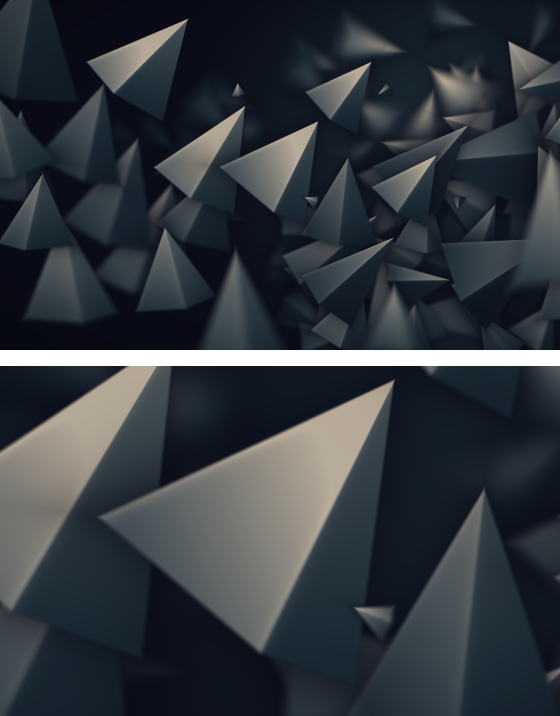
Top, the full canvas; bottom, a detail of the centre.
A Shadertoy shader for this background:

```glsl
// Drifting two-faced pyramids in moody light with shallow depth of field.
// Each shard is a convex outline split by a ridge; loops paint them from far
// to near, with blur, tone and spread set by the depth group.

vec3 hash3(float n) {
    return fract(sin(vec3(n, n + 17.3, n + 41.7) * 12.9898) * 43758.545);
}

vec2 dir(float a) { return vec2(cos(a), sin(a)); }

// Signed distance to the line a-b, positive on its right side
float edge(vec2 p, vec2 a, vec2 b) {
    vec2 d = b - a;
    return dot(p - a, vec2(d.y, -d.x)) / length(d);
}

// Navy shadows, teal and slate midtones, sand highlights
vec3 palette(float t) {
    vec3 c = mix(vec3(.035, .042, .088), vec3(.10, .16, .20), clamp(t / .2, 0., 1.));
    c = mix(c, vec3(.29, .33, .35), clamp((t - .2) / .25, 0., 1.));
    return mix(c, vec3(.72, .67, .60), clamp((t - .45) / .5, 0., 1.));
}

vec3 drawShard(vec3 col, vec2 p, vec2 center, float size, float angle,
               float tone, float blur, float seed) {
    vec3 h = hash3(seed);
    vec2 axis = dir(angle);
    vec2 apex = center + size * axis;
    vec2 left = center + size * dir(angle + 2.1 + .4 * h.x);
    vec2 right = center + size * dir(angle - 2.0 - .4 * h.y);
    vec2 foot = mix(left, right, .35 + .4 * h.z) - axis * size * .14;

    // Outline, softer away from the apex
    float leftEdge = edge(p, apex, left);
    float d = max(max(leftEdge, edge(p, left, foot)),
                  max(edge(p, foot, right), edge(p, right, apex)));
    float fall = clamp(dot(apex - p, axis) / size, 0., 1.8);
    float soft = blur * (.6 + .5 * fall);

    // Two faces lit from the upper left, fading towards base and outer side
    float ridge = edge(p, apex, foot);
    vec2 light = dir(2.1);
    float litLeft = .5 + .5 * dot(dir(angle + 1.1), light);
    float litRight = .5 + .5 * dot(dir(angle - 1.1), light);
    float lit = mix(litRight, litLeft, smoothstep(-soft, soft, ridge));
    float shade = tone * mix(.2, 1., lit) * (1.3 - .42 * fall);
    shade *= 1. - .3 * clamp(abs(ridge) / size, 0., 1.);

    // Thin glint on the bevels
    float bevel = exp(-abs(leftEdge) / (.0015 + soft)) * litLeft
                + .5 * exp(-abs(ridge) / (.0015 + soft));
    shade += .5 * tone * bevel * .004 / (.004 + blur);

    // Contact shadow behind, then the body
    col = mix(col, palette(0.), .55 * exp(-max(d, 0.) * 6. / size));
    return mix(col, palette(shade), 1. - smoothstep(-soft, soft, d));
}

void mainImage(out vec4 fragColor, in vec2 fragCoord) {
    vec2 p = fragCoord / iResolution.y;
    p.x += .5 * (1.6 - iResolution.x / iResolution.y);

    // Dark air with a faint haze on the right
    vec3 col = palette(.2 * smoothstep(.8, .1, length((p - vec2(1.35, .55)) * vec2(.8, 1.))));

    // Far, strongly defocused fragments
    for (int i = 0; i < 30; i++) {
        float n = float(i);
        vec3 h = hash3(n + 3.);
        vec2 c = vec2(.35 + 1.25 * h.x, .28 + .42 * h.x + .35 * h.y);
        col = drawShard(col, p, c, .05 + .05 * h.z, 6.28 * h.y,
                        .35 + 1.1 * h.z * h.x, .026, n);
    }

    // Broad panels at both upper sides
    for (int i = 0; i < 2; i++) {
        float n = float(i);
        vec2 c = vec2(.07 + 1.53 * n, .88 - .2 * n);
        col = drawShard(col, p, c, .23 + .02 * n, 1.4 + .8 * n,
                        .42 + .38 * n, .005, n + 50.);
    }

    // Dim pyramids on the left
    for (int i = 0; i < 9; i++) {
        float n = float(i);
        vec3 h = hash3(n + 60.);
        float x = .62 * fract(n * .618 + .08);
        vec2 c = vec2(x, .2 + (.72 - .8 * x) * fract(n * .755 + .5));
        col = drawShard(col, p, c, .13 + .08 * h.x, 1.57 + .9 * (h.y - .5),
                        .3 + .16 * h.z + .22 * (1. - c.y), .003 + .012 * h.x, n + 80.);
    }

    // Dense pile on the right, coming into focus towards the front
    for (int i = 0; i < 42; i++) {
        float n = float(i), near = n / 41.;
        vec3 h = hash3(n + 120.);
        float x = .8 + .85 * fract(n * .7549 + .3);
        vec2 c = vec2(x, fract(n * .5698 + .1) * (.34 + .62 * (x - .8)));
        float angle = 1.6 + (h.x - .5) * mix(5., 2.6, near);
        col = drawShard(col, p, c, .085 + .12 * h.y * h.y, angle,
                        .42 + .3 * h.z + .2 * c.y, mix(.014, .002, sqrt(near)), n + 200.);
    }

    // Bright focused shards swinging across the middle
    for (int i = 0; i < 5; i++) {
        float n = float(i);
        vec3 h = hash3(n + 310.);
        vec2 c = vec2(.42 + .19 * n, .66 + .16 * cos(n * 2.094) - .03 * n);
        float size = .172 - .055 * step(2.5, n);
        col = drawShard(col, p, c, size, .85 + .35 * (h.x - .5),
                        1.08 - .07 * n, .0026, n + 330.);
    }

    // Small chips
    for (int i = 0; i < 4; i++) {
        float n = float(i);
        vec2 c = vec2(.68 + .21 * n, .74 - .63 * fract(n * .5));
        col = drawShard(col, p, c, .022, 1.6 + n, .7, .003, n + 400.);
    }

    // Near, blurred pyramids along the lower edge and right side
    for (int i = 0; i < 3; i++) {
        float n = float(i);
        vec2 c = vec2(.68 + .45 * n, .07 + .14 * n * (n - 1.));
        col = drawShard(col, p, c, .21 - .1 * n * (2. - n), 1.6,
                        .52 + .08 * n, .02, n + 420.);
    }

    // Gentle falloff into the corners
    vec2 q = (p - vec2(.9, .5)) * vec2(.6, 1.);
    col *= 1. - .25 * smoothstep(.4, .8, length(q));
    fragColor = vec4(col, 1.);
}
```
